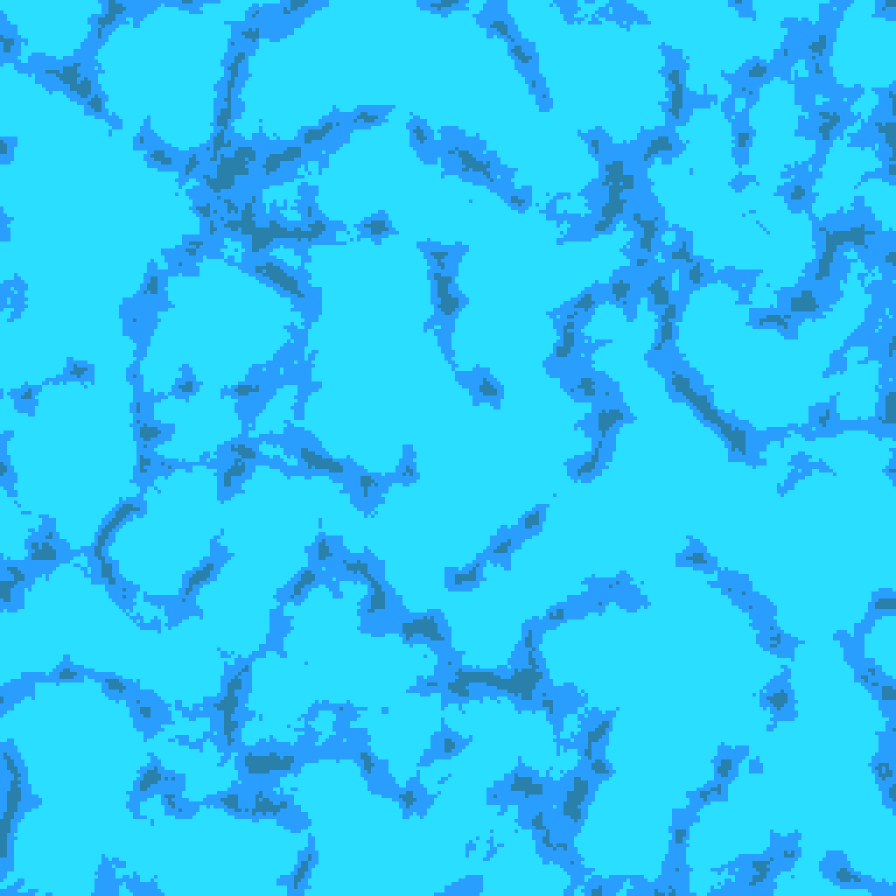
Write a Shadertoy shader that draws this texture.

```glsl
// Bright cyan pixel water, veined with ragged blue creases and dark teal pools.

const float CELLS = 256.0;       // blocks along the canvas height
const float BASE_FREQ = 6.0;     // largest noise cells along the height
const int OCTAVES = 6;
const float VEIN_LEVEL = 0.248;  // turbulence below this is blue
const float POOL_LEVEL = 0.134;  // turbulence below this is teal

const vec3 CYAN = vec3(0.16, 0.87, 1.00);
const vec3 BLUE = vec3(0.16, 0.62, 1.00);
const vec3 TEAL = vec3(0.16, 0.50, 0.67);

// Integer hash: two values from 0 to 1 for a lattice point and a seed
vec2 hash2(ivec2 cell, int seed) {
    uvec3 v = uvec3(ivec3(cell, seed)) * 1664525u + 1013904223u;
    v.x += v.y * v.z; v.y += v.z * v.x; v.z += v.x * v.y;
    v ^= v >> 16u;
    v.x += v.y * v.z; v.y += v.z * v.x;
    return vec2(v.xy >> 8u) / 16777216.0;
}

// Ramp of one lattice corner, with a unit gradient
float cornerRamp(ivec2 cell, ivec2 corner, vec2 local, int seed) {
    vec2 gradient = normalize(hash2(cell + corner, seed) - 0.5 + 1e-5);
    return dot(gradient, local - vec2(corner));
}

// Signed gradient noise
float gradientNoise(vec2 p, int seed) {
    ivec2 cell = ivec2(floor(p));
    vec2 f = fract(p);
    vec2 fade = f * f * f * (f * (f * 6.0 - 15.0) + 10.0);
    float low = mix(cornerRamp(cell, ivec2(0, 0), f, seed),
                    cornerRamp(cell, ivec2(1, 0), f, seed), fade.x);
    float high = mix(cornerRamp(cell, ivec2(0, 1), f, seed),
                     cornerRamp(cell, ivec2(1, 1), f, seed), fade.x);
    return mix(low, high, fade.y);
}

// Sum of folded octaves: the zero lines become creases
float turbulence(vec2 p) {
    const mat2 turnAndDouble = 2.0 * mat2(0.8, 0.6, -0.6, 0.8);
    float sum = 0.0;
    float amplitude = 1.0;
    for (int i = 0; i < OCTAVES; i++) {
        sum += amplitude * abs(gradientNoise(p, i + 7));
        p = turnAndDouble * p + vec2(3.37, 1.71);
        amplitude *= 0.5;
    }
    return sum;
}

// Flat colour of the block that holds the point
vec3 blockColor(vec2 uv) {
    vec2 center = (floor(uv * CELLS) + 0.5) / CELLS;
    float level = turbulence(center * BASE_FREQ);
    vec3 color = mix(BLUE, CYAN, step(VEIN_LEVEL, level));
    return mix(TEAL, color, step(POOL_LEVEL, level));
}

void mainImage(out vec4 fragColor, in vec2 fragCoord) {
    // Four samples per pixel smooth the block edges at any size
    vec3 color = vec3(0.0);
    for (int i = 0; i < 4; i++) {
        vec2 offset = vec2(i % 2, i / 2) * 0.5 - 0.25;
        color += blockColor((fragCoord + offset) / iResolution.y);
    }
    fragColor = vec4(color / 4.0, 1.0);
}
```
